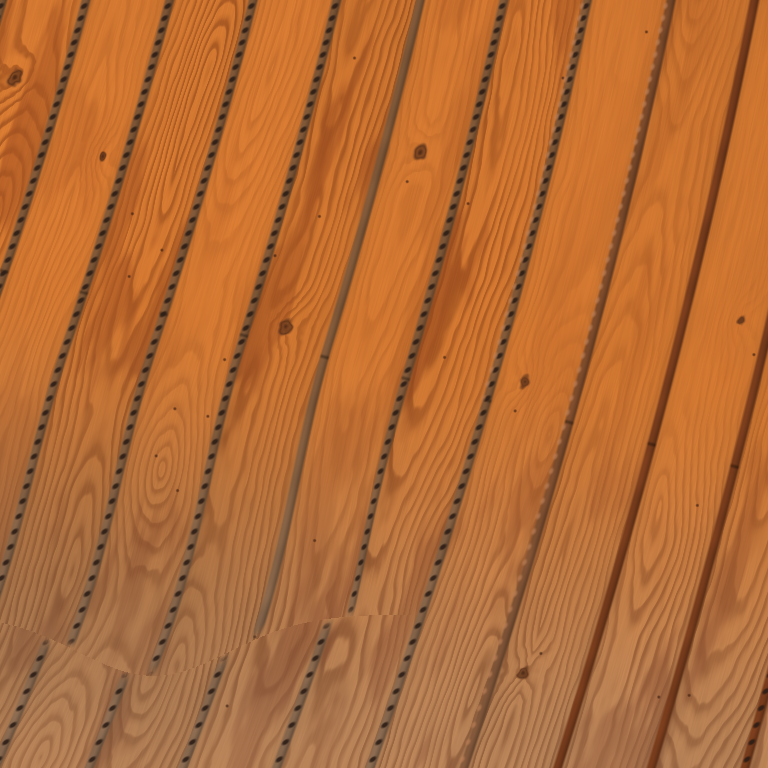
This texture is drawn by a WebGL 2 fragment shader. Its source:

```glsl
#version 300 es
precision highp float;
// Slanted pine boards with flame grain, knots and perforated grooves between them.
uniform vec2 u_resolution;
out vec4 fragColor;

float hash(vec2 p) {
  vec3 q = fract(vec3(p.xyx) * vec3(0.1031, 0.1030, 0.0973));
  q += dot(q, q.yzx + 33.33);
  return fract((q.x + q.y) * q.z);
}

float noise(vec2 p) {
  vec2 i = floor(p), f = fract(p);
  f = f * f * (3.0 - 2.0 * f);
  return mix(mix(hash(i), hash(i + vec2(1, 0)), f.x),
             mix(hash(i + vec2(0, 1)), hash(i + vec2(1, 1)), f.x), f.y);
}

float fbm(vec2 p) {
  float sum = 0.0, amp = 0.5;
  for (int i = 0; i < 4; i++) {
    sum += amp * noise(p);
    p = p * 2.03 + 17.0;
    amp *= 0.5;
  }
  return sum;
}

// Coverage of the region where distance d is negative.
float fill(float d, float soft) {
  return 1.0 - smoothstep(-soft, soft, d);
}

// Growth rings of a log cut lengthwise; q runs across the board, y down it.
float growthRings(float q, float y, float board) {
  float seed = board * 7.31;
  float depth = 1.3 * (noise(vec2(y * 2.6 + seed, seed)) - 0.42);
  float centre = 0.6 * (hash(vec2(board, 4.0)) - 0.5) + 0.3 * (noise(vec2(y * 4.0, seed)) - 0.5);
  float warp = fbm(vec2(q * 2.5 + seed, y * 7.0)) - 0.5;
  return length(vec2(q - centre, depth)) * 13.0 + 2.4 * warp;
}

void main() {
  vec2 p = gl_FragCoord.xy / u_resolution;
  float px = 1.0 / min(u_resolution.x, u_resolution.y);
  float x = p.x, y = 1.0 - p.y;

  // Board layout: a bent fan, with the lower left slipped sideways at a break.
  float bump = (x - 0.2) / 0.14;
  float breakLine = 0.80 + 0.08 * exp(-bump * bump);
  float leftSide = 1.0 - smoothstep(0.42, 0.55, x);
  float above = fill(y - breakLine, 0.012);
  float pitch = 0.1088 + 0.0088 * y + 0.0044 * y * y;
  float origin = 0.221 - 0.259 * y - 0.09 * y * y;
  origin += 0.032 * smoothstep(0.45, 0.85, y) * leftSide * step(y, breakLine);
  float u = (x - origin) / pitch + 2.0;
  float board = floor(u), q = fract(u) - 0.5;
  float seam = floor(u + 0.5);
  float side = (u - seam) * pitch * 0.96;

  // Light: warm orange above, paler below, shaded at the lower left.
  float low = smoothstep(0.4, 0.98, y + 0.15 * (0.45 - x));
  vec3 wood = mix(vec3(0.835, 0.475, 0.195), vec3(0.745, 0.53, 0.355), low);
  wood *= 0.97 + 0.06 * hash(vec2(board, 2.0));
  vec2 shade = (p - vec2(0.1, 0.24)) * vec2(3.0, 4.0);
  wood *= 1.0 - 0.12 * exp(-dot(shade, shade));
  wood *= 0.97 + 0.06 * fbm(vec2(x * 4.0, y * 4.0));

  // One possible knot in each stretch of a board.
  float stretch = floor(y * 3.0);
  vec2 cell = vec2(board + 3.0, stretch + 5.0);
  vec2 knotAt = vec2(0.6 * (hash(cell + 11.0) - 0.5), (stretch + 0.2 + 0.6 * hash(cell + 23.0)) / 3.0);
  vec2 toKnot = vec2((q - knotAt.x) * pitch, (y - knotAt.y) * 0.85);
  float hasKnot = step(hash(cell + 37.0), 0.42);
  float knotDist = length(toKnot) + 0.004 * (noise(p * 150.0) - 0.5);
  float knotSize = 0.004 + 0.005 * hash(cell + 41.0);

  // Grain lines, bold on alternate boards and toward the bottom.
  float rings = growthRings(q, y, board);
  rings += hasKnot * 2.0 * exp(-knotDist * knotDist * 1400.0);
  float wave = 0.5 + 0.5 * sin(6.2832 * rings + 0.7 * sin(6.2832 * rings));
  float lateWood = smoothstep(0.3, 1.0, wave);
  float bold = mix(0.3, 0.85, 1.0 - mod(board, 2.0));
  bold *= mix(1.0, 0.4, smoothstep(0.6, 0.85, x));
  bold = mix(bold, 0.75, smoothstep(0.45, 0.85, y));
  bold *= 0.6 + 0.6 * noise(vec2(u * 2.0, y * 6.0));
  vec3 grain = wood * vec3(0.74, 0.66, 0.62);
  vec3 col = mix(wood, grain, 0.85 * bold * lateWood);

  // Reddish heartwood patches and fine fibres.
  float heart = smoothstep(0.52, 0.64, fbm(vec2(u * 2.8, y * 5.0) + 9.0));
  col = mix(col, wood * vec3(0.76, 0.66, 0.66), 0.7 * heart * bold);
  col *= 0.975 + 0.05 * noise(vec2(u * 75.0, y * 24.0));

  // Knots with a dark rim, and scattered pin marks.
  vec3 knotDark = vec3(0.25, 0.13, 0.07);
  col = mix(col, vec3(0.50, 0.28, 0.14), hasKnot * 0.7 * fill(knotDist - knotSize, 0.002 + px));
  col = mix(col, knotDark, hasKnot * 0.7 * fill(abs(knotDist - knotSize * 0.8) - 0.001, 0.001 + px));
  col = mix(col, knotDark, hasKnot * 0.8 * fill(knotDist - knotSize * 0.4, 0.002 + px));
  vec2 pinCell = floor(p * 16.0);
  vec2 pinAt = 0.2 + 0.6 * vec2(hash(pinCell + 3.0), hash(pinCell + 8.0));
  float pin = length(fract(p * 16.0) - pinAt) / 16.0 - 0.0018;
  col = mix(col, knotDark, 0.7 * step(hash(pinCell + 61.0), 0.1) * fill(pin, px));

  // Grooves: grey brown at left, reddish at right, fading out at the break.
  float open = 1.0 - leftSide * fill(abs(y - breakLine) - 0.008, 0.012);
  float rightward = smoothstep(7.2, 8.8, seam);
  vec3 groove = mix(vec3(0.50, 0.345, 0.22), vec3(0.47, 0.235, 0.11), rightward);
  groove = mix(groove, vec3(0.55, 0.44, 0.35), 0.7 * low * (1.0 - rightward));
  groove *= 0.95 + 0.1 * noise(vec2(seam, y * 40.0));
  groove *= 1.0 - 0.25 * smoothstep(-0.002, 0.006, side);
  float tick = abs(y - 0.352 - 0.267 * x) - 0.002;
  groove *= 1.0 - 0.35 * fill(tick, px + 0.001);
  col *= 1.0 - 0.15 * open * exp(-abs(side) * 130.0);
  col = mix(col, groove, open * fill(abs(side) - 0.0056, px + 0.0008));

  // Rows of holes, and pale beads along the edges of two seams.
  float along = (fract(y * (64.0 - 10.0 * y)) - 0.5) / (64.0 - 20.0 * y);
  float plain = above * step(abs(seam - 5.0), 0.5);
  float holed = (1.0 - plain) * (step(seam, 7.5) + step(10.5, seam));
  float hole = length(vec2(side + 0.0005, along + side * 0.3)) - 0.0036;
  col = mix(col, vec3(0.17, 0.11, 0.08), 0.9 * open * holed * fill(hole, px + 0.0006));
  float beaded = step(abs(seam - 7.5), 0.6) * (1.0 - smoothstep(0.5, 0.56, y) * step(seam, 7.5));
  float bead = length(vec2(side + 0.0055, along * 0.7)) - 0.0026;
  col = mix(col, vec3(0.74, 0.50, 0.34), 0.65 * beaded * fill(bead, px + 0.0006));

  fragColor = vec4(clamp(col, 0.0, 1.0), 1.0);
}
```
